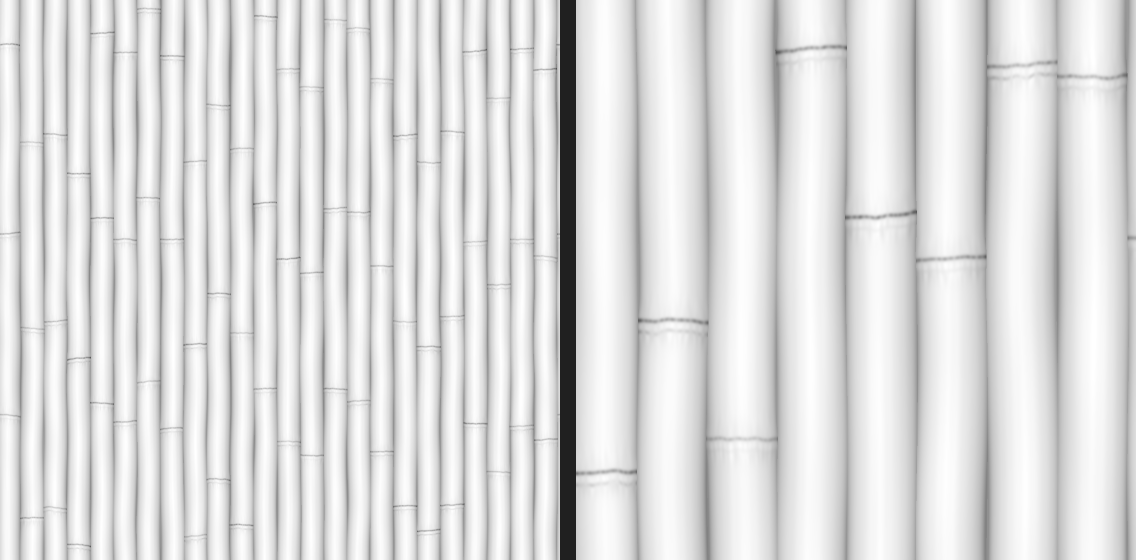
Left: the whole. Right: its middle third, enlarged.
A Shadertoy shader for this texture map:

```glsl
// A seamless wall of pale grey bamboo canes, each with a few jointed nodes.
// Every column picks its nearest gently bent cane; a rounded profile shades it,
// and periodic gradient noise adds the bends, fibres and worn joints.

#define CANES 24.0          // canes across the canvas
#define JOINTS 3.0          // joints down each cane
#define COLUMN_SHIFT 0.125  // sideways offset, in cane widths
#define BEND 0.10           // sideways wander, in cane widths
#define JOINT_JITTER 0.02   // uneven joint spacing, in segments
#define JOINT_LINE 0.0014   // joint line half width
#define JOINT_DEPTH 0.6     // contrast of all joint detail
#define PEAK 0.988          // brightest grey
#define ROUNDNESS 0.235     // soft falloff from the highlight
#define EDGE_DARK 0.155     // tight shade in the seams
#define FIBRE 0.02          // strength of the lengthwise grain

float hash(vec2 p) {
    vec3 q = fract(p.xyx * 0.1031);
    q += dot(q, q.yzx + 33.33);
    return fract((q.x + q.y) * q.z);
}

float cornerRamp(vec2 cell, vec2 offset, float periodY) {
    float angle = 6.2832 * hash(vec2(cell.x, mod(cell.y, periodY)));
    return dot(vec2(cos(angle), sin(angle)), offset);
}

// Gradient noise that repeats vertically after periodY cells
float gradientNoise(vec2 p, float periodY) {
    vec2 i = floor(p), f = p - i;
    vec2 w = f * f * f * (f * (f * 6.0 - 15.0) + 10.0);
    vec2 e = vec2(1.0, 0.0);
    float low = mix(cornerRamp(i, f, periodY),
                    cornerRamp(i + e, f - e, periodY), w.x);
    float high = mix(cornerRamp(i + e.yx, f - e.yx, periodY),
                     cornerRamp(i + 1.0, f - 1.0, periodY), w.x);
    return mix(low, high, w.y);
}

float bump(float x, float width) {
    return exp(-x * x / (width * width));
}

// Returns position across (-1..1), height above the joint, cane id, joint id
vec4 caneAt(vec2 uv, float slot) {
    float id = mod(slot, CANES);
    float t = uv.y * JOINTS + hash(vec2(id, 3.0));
    float joint = mod(floor(t), JOINTS);
    float jitter = JOINT_JITTER * (2.0 * hash(vec2(id, joint + 11.0)) - 1.0);
    float height = (fract(t) - 0.5 - jitter) / JOINTS;

    float seed = id * 7.37;
    float bend = BEND * gradientNoise(vec2(seed, uv.y * 7.0), 7.0);
    float halfWidth = 0.498 + 0.02 * gradientNoise(vec2(seed + 300.0, uv.y * 6.0), 6.0)
                    + 0.025 * bump(height, 0.009);
    float x = uv.x * CANES + COLUMN_SHIFT - slot - 0.5;
    return vec4((x - bend) / halfWidth, height, id, joint);
}

// Dark crease, pale ridge and frayed fibres around one joint
float jointShade(float across, float height, float id, float joint) {
    vec2 seed = vec2(id + 40.0, joint + 5.0);
    float tilt = hash(seed) - 0.5;
    float curve = hash(seed + 17.0) - 0.4;
    float wear = hash(seed + 31.0);
    float ripple = gradientNoise(vec2(across * 3.0 + id * 19.0, joint + 0.5), 64.0);
    float s = height + 0.004 * tilt * across + 0.003 * curve * across * across
            + 0.0012 * ripple;

    float fray = gradientNoise(vec2(across * 8.0 + id * 23.0, s * 60.0 + joint * 9.0 + 20.0), 64.0);
    float crease = -mix(0.2, 0.45, wear) * (1.0 + 0.8 * fray) * bump(s, JOINT_LINE);
    float ridge = 0.03 * bump(s + 0.004, 0.0022);
    float lowerLine = -mix(0.02, 0.16, hash(seed + 53.0)) * (0.7 + 1.5 * fray)
                    * bump(s + 0.007 + 0.001 * ripple, 0.0015);
    float frayed = 0.11 * fray * (bump(s + 0.008, 0.007) + 0.4 * bump(s - 0.008, 0.009));
    float softShadow = -0.045 * bump(s + 0.004, 0.011);
    return JOINT_DEPTH * (crease + ridge + lowerLine + frayed + softShadow);
}

float bambooShade(vec2 uv) {
    float slot = floor(uv.x * CANES + COLUMN_SHIFT);
    vec4 cane = caneAt(uv, slot);
    for (float side = -1.0; side <= 1.0; side += 2.0) {
        vec4 neighbour = caneAt(uv, slot + side);
        if (abs(neighbour.x) < abs(cane.x)) cane = neighbour;
    }
    float across = clamp(cane.x, -1.01, 1.01);
    float id = cane.z;

    // Rounded body with an off-centre highlight and dark seams
    float highlight = mix(-0.13, 0.09, hash(vec2(id, 71.0)));
    float seam = 1.0 + 0.6 * gradientNoise(vec2(id * 5.3 + 0.4 * sign(across), uv.y * 7.0), 7.0);
    float shade = PEAK - ROUNDNESS * pow(abs(across - highlight), 1.5)
                - EDGE_DARK * seam * pow(abs(across), 10.0);

    // Long streaks and slow unevenness
    shade += FIBRE * gradientNoise(vec2(across * 5.0 + id * 13.0, uv.y * 5.0), 5.0);
    shade += FIBRE * gradientNoise(vec2(across + id * 29.0, uv.y * 12.0), 12.0);
    return shade + jointShade(across, cane.y, id, cane.w);
}

void mainImage(out vec4 fragColor, in vec2 fragCoord) {
    // Four samples per pixel smooth the seams and joint lines
    float shade = 0.0;
    for (int n = 0; n < 4; n++) {
        vec2 offset = vec2(n & 1, n >> 1) * 0.5 - 0.25;
        shade += 0.25 * bambooShade((fragCoord + offset) / iResolution.xy);
    }
    fragColor = vec4(vec3(clamp(shade, 0.0, 1.0)), 1.0);
}
```
